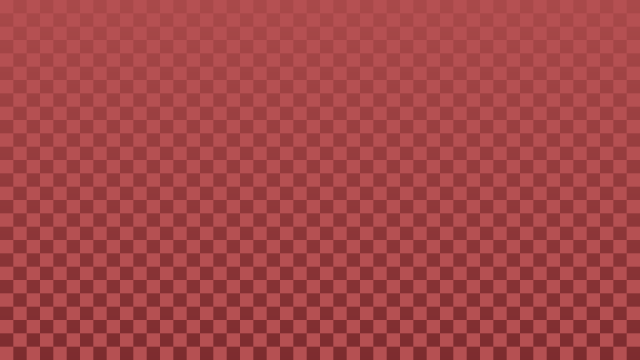
This pattern is drawn by a Shadertoy shader. Its source:

```glsl
// Two-tone red checkerboard whose dark squares fade lighter toward the top.

const vec2 CELLS       = vec2(48.0, 27.0);        // squares across and down
const vec3 LIGHT       = vec3(0.710, 0.314, 0.322);
const vec3 DARK_BOTTOM = vec3(0.490, 0.172, 0.182);
const vec3 DARK_TOP    = vec3(0.664, 0.288, 0.290);

// Square wave per axis: +1 on even cells, -1 on odd, ramped across one pixel.
vec2 smoothSquareWave(vec2 p, vec2 pixel) {
    vec2 edgeDistance = 0.5 - abs(mod(p + 0.5, 2.0) - 1.0);
    return clamp(2.0 * edgeDistance / pixel, -1.0, 1.0);
}

// Coverage of the odd squares; the lower-left square is even.
float checker(vec2 p, vec2 pixel) {
    vec2 wave = smoothSquareWave(p, pixel);
    return 0.5 - 0.5 * wave.x * wave.y;
}

void mainImage(out vec4 fragColor, in vec2 fragCoord) {
    vec2 uv = fragCoord / iResolution.xy;
    vec2 pixel = CELLS / iResolution.xy;

    // Only the dark squares follow the vertical gradient
    vec3 dark = mix(DARK_BOTTOM, DARK_TOP, uv.y);
    vec3 color = mix(LIGHT, dark, checker(uv * CELLS, pixel));

    fragColor = vec4(color, 1.0);
}
```
